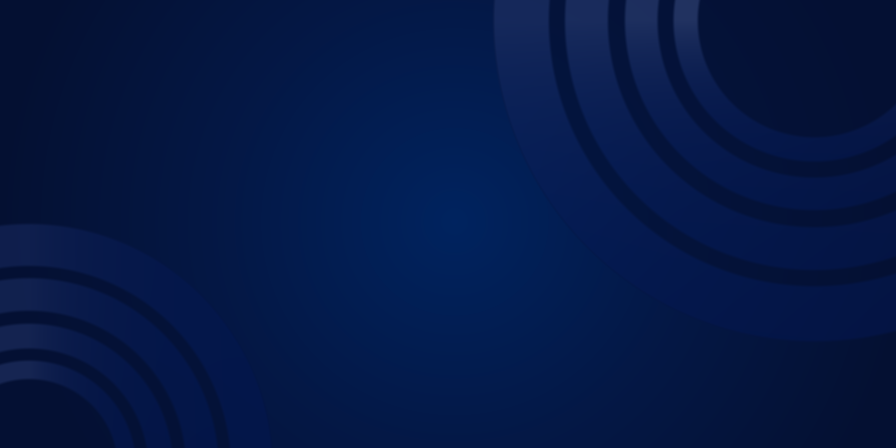
This background is drawn by a Shadertoy shader. Its source:

```glsl
// Deep navy backdrop with a soft central glow and two sets of concentric bands.
// The bands are smooth-edged annuli in a loop, shrinking quadratically inward;
// each one carries a pale sheen that fades along a chosen direction.

// Lengths are in canvas heights.
const vec2 GLOW_CENTER = vec2(1.015, 0.505);
const float GLOW_RADIUS = 1.0;
const vec3 GLOW_CORE = vec3(0.000, 0.138, 0.372);
const vec3 GLOW_MIDDLE = vec3(0.014, 0.094, 0.275);
const vec3 GLOW_RIM = vec3(0.017, 0.064, 0.198);

const vec2 UPPER_CENTER = vec2(1.818, 0.954);
const float UPPER_RADIUS = 0.716;
const vec2 UPPER_FADE = vec2(0.0, -1.0);
const float UPPER_SHEEN = 0.075;

const vec2 LOWER_CENTER = vec2(0.065, -0.044);
const float LOWER_RADIUS = 0.544;
const vec2 LOWER_FADE = vec2(1.0, 0.0);
const float LOWER_SHEEN = 0.048;

const int BAND_COUNT = 4;
const float BAND_INNER_RATIO = 0.828;
const vec3 BAND_COLOR = vec3(0.004, 0.080, 0.305);
const float BAND_OPACITY = 0.58;
const vec3 GAP_COLOR = vec3(0.014, 0.062, 0.200);
const float GAP_OPACITY = 0.62;
const vec3 SHEEN_COLOR = vec3(1.0, 0.95, 0.80);
const float SHEEN_DECAY = 2.8;
const float SHEEN_GAIN = 0.20;
const float EDGE_SOFTNESS = 0.0045;

// Coverage of a disc with a soft edge, never narrower than a pixel.
float disc(float dist, float radius) {
    float soft = max(EDGE_SOFTNESS, 0.75 / iResolution.y);
    return 1.0 - smoothstep(-soft, soft, dist - radius);
}

vec3 background(vec2 p) {
    float t = clamp(length(p - GLOW_CENTER) / GLOW_RADIUS, 0.0, 1.0);
    vec3 inner = mix(GLOW_CORE, GLOW_MIDDLE, min(2.0 * t, 1.0));
    return mix(inner, GLOW_RIM, max(2.0 * t - 1.0, 0.0));
}

vec3 addBands(vec3 color, vec2 p, vec2 center, float radius,
              vec2 fadeDir, float sheenStrength) {
    vec2 q = p - center;
    float dist = length(q);

    // Darken the whole disc, then lay the translucent bands over it.
    vec3 result = mix(color, GAP_COLOR, GAP_OPACITY * disc(dist, radius));
    vec3 bandBase = mix(color, BAND_COLOR, BAND_OPACITY);
    for (int i = 0; i < BAND_COUNT; i++) {
        float k = float(i);
        float outer = radius * (1.0 - 0.24 * k + 0.0177 * k * k);
        float coverage = disc(dist, outer)
                       - disc(dist, outer * BAND_INNER_RATIO);
        float travel = max(dot(q, fadeDir) / outer, 0.0);
        float sheen = sheenStrength * (1.0 + SHEEN_GAIN * k)
                    * exp(-SHEEN_DECAY * travel);
        result = mix(result, bandBase + SHEEN_COLOR * sheen, coverage);
    }
    return result;
}

void mainImage(out vec4 fragColor, in vec2 fragCoord) {
    vec2 p = fragCoord / iResolution.y;

    vec3 color = background(p);
    color = addBands(color, p, UPPER_CENTER, UPPER_RADIUS,
                     UPPER_FADE, UPPER_SHEEN);
    color = addBands(color, p, LOWER_CENTER, LOWER_RADIUS,
                     LOWER_FADE, LOWER_SHEEN);

    fragColor = vec4(clamp(color, 0.0, 1.0), 1.0);
}
```
